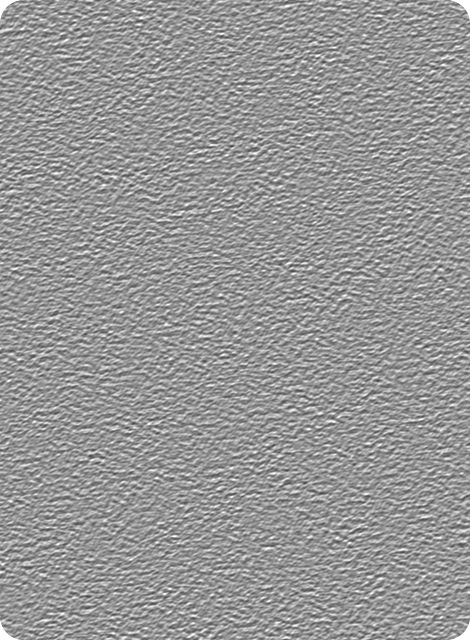
A WebGL 2 fragment shader for this texture:

```glsl
#version 300 es
precision highp float;
// Grey embossed leather-like grain, lit from above, on a card with rounded corners.
uniform vec2 u_resolution;
out vec4 fragColor;

// Pseudo-random unit gradient for a lattice point
vec2 gradientAt(vec2 cell) {
    uvec2 q = uvec2(ivec2(cell)) * uvec2(1597u, 3812u) + uvec2(7919u, 104729u);
    uint h = (q.x ^ (q.y << 7)) * 668265u;
    h = (h ^ (h >> 15) ^ q.y) * 739397u;
    h = (h ^ (h >> 13)) * 974711u;
    h ^= h >> 16;
    float angle = 6.28318 * float(h & 65535u) / 65536.0;
    return vec2(cos(angle), sin(angle));
}

float gradientNoise(vec2 p) {
    vec2 i = floor(p), f = p - i;
    vec2 w = f * f * f * (f * (f * 6.0 - 15.0) + 10.0);
    vec2 e = vec2(1.0, 0.0);
    float low = mix(dot(gradientAt(i), f), dot(gradientAt(i + e), f - e), w.x);
    float high = mix(dot(gradientAt(i + e.yx), f - e.yx),
                     dot(gradientAt(i + e.xx), f - e.xx), w.x);
    return mix(low, high, w.y);
}

// Short ridges that rise slightly to the right, broken up by finer grain
float reliefHeight(vec2 p) {
    vec2 ridge = vec2(p.x + 0.3 * p.y, p.y - 0.12 * p.x);
    vec2 grain = vec2(p.x - 0.4 * p.y, p.y - 0.04 * p.x);
    return gradientNoise(ridge * vec2(92.0, 142.0))
         + 0.52 * gradientNoise(grain * vec2(165.0, 235.0) + 37.3);
}

float roundedBox(vec2 p, vec2 halfSize, float radius) {
    vec2 q = abs(p) - halfSize + radius;
    return length(max(q, 0.0)) + min(max(q.x, q.y), 0.0) - radius;
}

void main() {
    vec2 uv = gl_FragCoord.xy / u_resolution.y;
    vec2 size = u_resolution / u_resolution.y;

    // Slow bending of the ridges
    vec2 p = uv + vec2(0.0, 0.007 * gradientNoise(uv * 7.0 + 11.6));

    // Emboss: height difference along the light direction
    vec2 toLight = vec2(-0.0003, 0.00137);
    float slope = reliefHeight(p - toLight) - reliefHeight(p + toLight);

    // Calmer and rougher patches
    slope *= 1.0 + 0.35 * gradientNoise(uv * vec2(15.0, 21.0) + 5.2);
    float tone = clamp(0.581 + 0.41 * slope + 0.1 * slope * slope, 0.2, 1.0);

    // White outside the rounded corners
    float edge = roundedBox(uv - 0.5 * size, 0.5 * size, 0.037);
    float outside = smoothstep(-0.5, 0.5, edge * u_resolution.y);
    fragColor = vec4(vec3(mix(tone, 1.0, outside)), 1.0);
}
```
